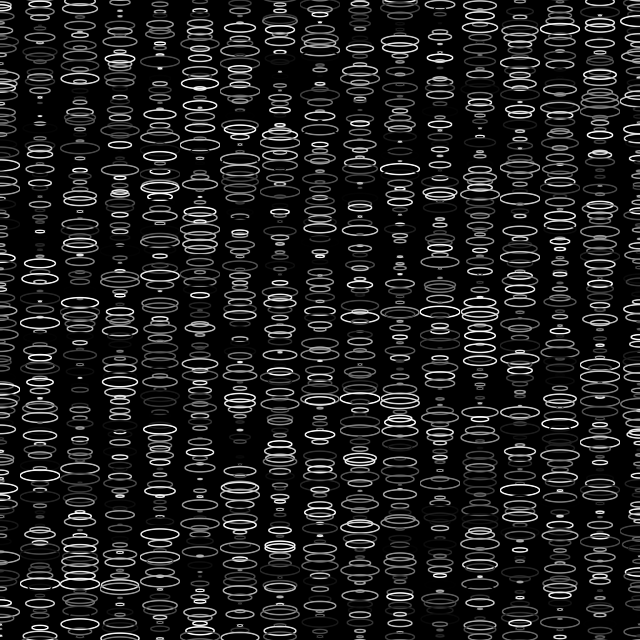
A Shadertoy shader for this pattern:

```glsl
#define COLUMNS 16.0
#define ROWS 96.0
#define MAX_RADIUS 0.5      // of a column width
#define MIN_RADIUS 0.02
#define FLATTEN 0.28        // ring height over ring width
#define LINE_WIDTH 0.0023   // of the canvas height
#define JITTER 0.75         // of a row height
#define REACH 2             // neighbouring rows that can overlap

float hash(vec2 p) {
    return fract(sin(dot(p, vec2(12.9898, 78.233))) * 43758.5453);
}

// First-order signed distance to an ellipse outline
float ellipseDistance(vec2 p, vec2 radii) {
    float k = length(p / radii);
    float slope = length(p / (radii * radii));
    return slope > 1e-4 ? k * (k - 1.0) / slope : -radii.y;
}

void mainImage(out vec4 fragColor, in vec2 fragCoord) {
    vec2 uv = fragCoord / iResolution.y;
    float pixel = 1.0 / iResolution.y;

    // Columns are centred on multiples of their spacing
    float column = floor(uv.x * COLUMNS + 0.5);
    float x = uv.x - column / COLUMNS;
    float row = floor(uv.y * ROWS);

    // Paint rings downwards so lower outlines cover upper ones
    float shade = 0.0;
    for (int i = REACH; i >= -REACH; i--) {
        vec2 id = vec2(column, row + float(i));
        float offset = (hash(id + 17.3) - 0.5) * JITTER;
        float y = uv.y - (id.y + 0.5 + offset) / ROWS;

        float radius = mix(MIN_RADIUS, MAX_RADIUS, hash(id + 5.7)) / COLUMNS;
        float d = ellipseDistance(vec2(x, y), radius * vec2(1.0, FLATTEN));
        float edge = abs(d) - 0.5 * LINE_WIDTH;
        float ring = 1.0 - smoothstep(-0.6 * pixel, 0.6 * pixel, edge);
        shade = mix(shade, hash(id + 41.9), ring);
    }

    fragColor = vec4(vec3(shade), 1.0);
}
```
